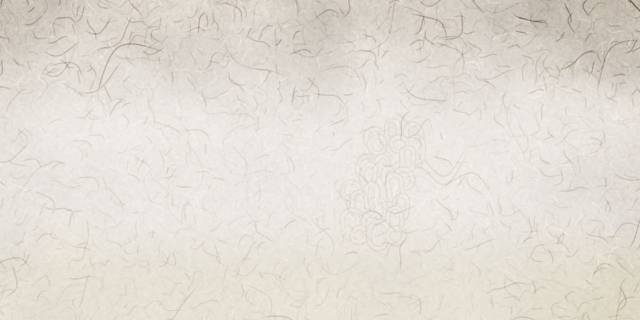
Give the GLSL for this texture, as a Shadertoy shader.

```glsl
// Handmade mulberry paper: aged edges, scattered fibres and a faint cloud scroll

float hash(vec2 p) {
    vec3 q = fract(p.xyx * 0.1031);
    q += dot(q, q.yzx + 33.33);
    return fract((q.x + q.y) * q.z);
}

float noise(vec2 p) {
    vec2 i = floor(p), f = fract(p);
    f = f * f * (3.0 - 2.0 * f);
    return mix(mix(hash(i), hash(i + vec2(1, 0)), f.x),
               mix(hash(i + vec2(0, 1)), hash(i + vec2(1, 1)), f.x), f.y);
}

float fbm(vec2 p) {
    float sum = 0.0, gain = 0.5;
    for (int i = 0; i < 5; i++) {
        sum += gain * noise(p);
        p = mat2(1.6, 1.2, -1.2, 1.6) * p + 7.3;
        gain *= 0.5;
    }
    return sum;
}

float stroke(float d, float halfWidth) {
    return 1.0 - smoothstep(0.0, halfWidth + 1.0 / iResolution.y, abs(d));
}

// One curved hair per grid cell, gathered from the neighbouring cells
float fibres(vec2 p, float scale, float seed) {
    vec2 cell = floor(p * scale);
    float ink = 0.0;
    for (int j = -1; j <= 1; j++)
    for (int i = -1; i <= 1; i++) {
        vec2 id = cell + vec2(i, j);
        vec2 key = id + seed * 17.0 + 50.0;
        vec2 center = id + vec2(hash(key), hash(key + 3.7));
        float angle = 6.283 * hash(key + 9.1);
        vec2 q = p * scale - center;
        q = mat2(cos(angle), -sin(angle), sin(angle), cos(angle)) * q;
        float reach = mix(0.2, 0.75, hash(key + 5.3));
        float bend = 2.4 * (hash(key + 13.9) - 0.5);
        float slope = 2.0 * bend * q.x + 0.3 * cos(6.0 * q.x);
        float d = q.y - bend * q.x * q.x - 0.05 * sin(6.0 * q.x);
        d /= scale * sqrt(1.0 + slope * slope);
        float fade = 1.0 - smoothstep(0.6 * reach, reach, abs(q.x));
        float strength = pow(hash(key + 21.7), 3.0);
        ink = max(ink, stroke(d, 0.0012) * fade * strength);
    }
    return ink;
}

// Overlapping nested lobes with a waving ribbon
float cloudScroll(vec2 p) {
    vec2 w = p + 0.012 * (vec2(noise(p * 18.0), noise(p * 18.0 + 40.0)) - 0.5);
    float along = (p.x - 1.25) / 0.23;
    float wave = 0.44 + 0.09 * along + 0.045 * sin(along * 7.5);
    float ends = smoothstep(0.0, 0.1, along) * (1.0 - smoothstep(0.75, 1.0, along));
    float ink = (stroke((p.y - wave) * 0.6, 0.001)
               + stroke((p.y - wave + 0.027) * 0.6, 0.001)) * ends;
    for (int i = 0; i < 24; i++) {
        float k = float(i);
        float row = floor(k / 3.0);
        vec2 center = vec2(1.095 + 0.062 * mod(k, 3.0) + 0.018 * mod(row, 2.0), 0.58 - 0.045 * row);
        center.x += 0.06 * smoothstep(0.35, 0.55, center.y);
        center += 0.03 * (vec2(hash(vec2(k, 2.0)), hash(vec2(k, 8.0))) - 0.5);
        vec2 q = w - center;
        q.y -= clamp(q.y, -0.022, 0.022) * hash(vec2(k, 5.0));
        float d = length(q) - mix(0.024, 0.038, hash(vec2(k, 11.0)));
        ink = mix(ink, 0.0, 1.0 - smoothstep(-0.002, 0.002, d));
        float lines = max(stroke(d, 0.001), 0.8 * stroke(d + 0.014, 0.001));
        ink = max(ink, lines * (0.5 + 0.5 * noise(p * 25.0 + k)));
    }
    return ink;
}

void mainImage(out vec4 fragColor, in vec2 fragCoord) {
    vec2 p = fragCoord / iResolution.y;
    vec2 uv = fragCoord / iResolution.xy;
    float cloud = fbm(p * 5.0) - 0.48;

    // Pale middle, warm foot and stained upper and side margins
    vec3 color = mix(vec3(0.905, 0.885, 0.838), vec3(0.928, 0.912, 0.895),
                     smoothstep(0.12, 0.36, uv.y + 0.08 * cloud));
    float top = smoothstep(0.58, 1.04, uv.y + 0.14 * cloud);
    float right = smoothstep(0.74, 1.04, uv.x + 0.1 * cloud);
    float left = 1.0 - smoothstep(0.0, 0.22, uv.x);
    float age = 0.72 * top + right * (0.28 + 0.4 * top) + left * (0.1 + 0.22 * top);
    color -= age * vec3(0.135, 0.15, 0.178);
    color -= right * (1.0 - smoothstep(0.0, 0.35, uv.y)) * vec3(0.0, 0.0, 0.02);
    color -= cloud * (0.03 + 0.14 * age);

    // Fibres from long loose hairs to short flecks
    float hair = 0.0;
    for (int i = 0; i < 6; i++) {
        float k = float(i);
        hair += fibres(p + k * 0.37, 5.0 + 3.6 * k, k + 1.0) * (1.0 - 0.08 * k);
    }
    color -= hair * (0.11 + 0.22 * age) * vec3(0.85, 0.95, 1.1);
    float paleHair = fibres(p + 2.1, 14.0, 9.0) + fibres(p + 3.3, 22.0, 12.0);
    color += paleHair * (0.025 + 0.06 * age);
    color -= cloudScroll(p) * vec3(0.05, 0.06, 0.085);

    // Fine pulp grain
    float grain = noise(p * 240.0) - 0.5 + 0.7 * (noise(p * 110.0 + 9.0) - 0.5);
    color += grain * (0.026 + 0.03 * age);
    fragColor = vec4(clamp(color, 0.0, 1.0), 1.0);
}
```
